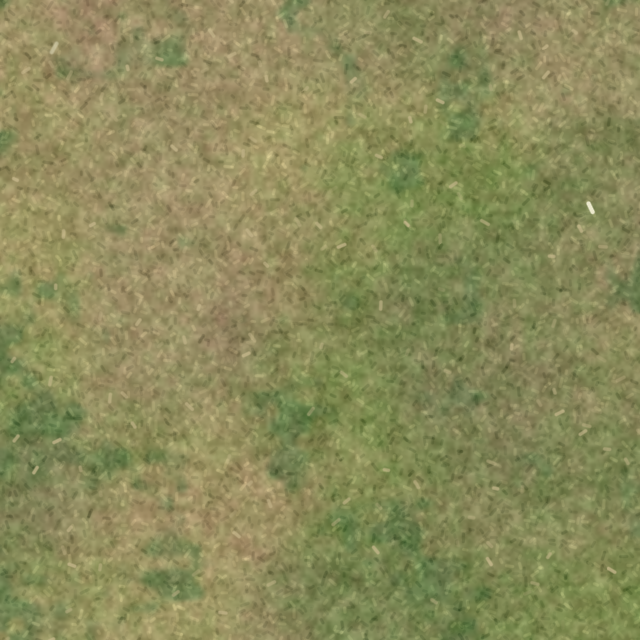
Write a Shadertoy shader that draws this texture.

```glsl
// Worn summer lawn from above: dry and green patches, fine blades and pale flecks.

float hash(vec2 p) {
    vec3 q = fract(vec3(p.xyx) * 0.1031);
    q += dot(q, q.yzx + 33.33);
    return fract((q.x + q.y) * q.z);
}

float noise(vec2 p) {
    vec2 i = floor(p), f = fract(p);
    f = f * f * (3.0 - 2.0 * f);
    return mix(mix(hash(i), hash(i + vec2(1, 0)), f.x),
               mix(hash(i + vec2(0, 1)), hash(i + vec2(1, 1)), f.x), f.y);
}

float fbm(vec2 p) {
    float sum = 0.0, amp = 0.5;
    for (int i = 0; i < 5; i++) {
        sum += amp * noise(p);
        p = mat2(1.6, 1.2, -1.2, 1.6) * p + 7.3;
        amp *= 0.5;
    }
    return sum / 0.97;
}

// Soft short strokes, one per cell; the sign of the result is light or dark.
float strokes(vec2 p, float cells, float density, float halfLength, float width, float seed) {
    p *= cells;
    vec2 base = floor(p);
    float shade = 0.0;
    for (int y = -1; y <= 1; y++) {
        for (int x = -1; x <= 1; x++) {
            vec2 id = base + vec2(x, y);
            vec2 key = id + seed;
            if (hash(key + 71.0) > density) continue;
            vec2 d = p - id - vec2(hash(key + 13.0), hash(key + 29.0));
            float angle = 1.75 + 2.8 * (hash(key + 43.0) - 0.5);
            vec2 dir = vec2(cos(angle), sin(angle));
            float reach = halfLength * (0.4 + 0.6 * hash(key + 57.0));
            d -= dir * clamp(dot(d, dir), -reach, reach);
            float mask = 1.0 - smoothstep(width * 0.25, width, length(d));
            shade += mask * (2.0 * hash(key + 97.0) - 1.0);
        }
    }
    return shade;
}

void mainImage(out vec4 fragColor, in vec2 fragCoord) {
    vec2 uv = fragCoord / iResolution.xy;
    vec2 p = fragCoord / iResolution.y;

    // Broad patches, greener towards the lower right
    float slope = 0.16 * (uv.y - uv.x);
    float dryness = smoothstep(0.25, 0.75, fbm(p * 3.2 + 4.0) + slope);
    vec3 green = vec3(0.470, 0.510, 0.315);
    vec3 straw = vec3(0.615, 0.565, 0.405);
    vec3 color = mix(green, straw, dryness);

    // Yellow-olive tint on the left, brownish bare areas elsewhere
    float olive = smoothstep(0.4, 0.75, noise(p * 4.0 + 31.0) + 0.3 * (0.5 - uv.x));
    color += olive * vec3(0.005, 0.026, -0.014);
    float bare = smoothstep(0.48, 0.72, fbm(p * 5.0 + 57.0));
    color += bare * vec3(0.014, -0.018, 0.012);

    // Scattered deep green clumps with ragged edges
    float clump = smoothstep(0.67, 0.9, 0.75 * noise(p * 11.0 + 83.0) + 0.35 * noise(p * 42.0));
    color = mix(color, vec3(0.35, 0.455, 0.275), 0.65 * clump);

    // Fine mottling in brightness and hue
    float mottle = 0.05 * (noise(p * 34.0) - 0.5)
                 + 0.10 * (noise(p * 78.0 + 19.0) - 0.5)
                 + 0.09 * (noise(p * 150.0 + 37.0) - 0.5);
    color += mottle * vec3(1.0, 0.97, 0.9);
    color += (noise(p * 52.0 + 5.0) - 0.5) * vec3(0.045, -0.012, 0.022);

    // Blades and the small shadows between them
    float blades = strokes(p, 62.0, 0.8, 0.38, 0.24, 11.0)
                 + 0.8 * strokes(p, 95.0, 0.85, 0.4, 0.34, 203.0);
    color += blades * vec3(0.088, 0.08, 0.066);

    // Dry stems, then rare white flecks
    float stems = max(strokes(p, 40.0, 0.22, 0.25, 0.17, 307.0), 0.0);
    color = mix(color, vec3(0.79, 0.73, 0.56), min(0.75 * stems, 1.0));
    float flecks = max(strokes(p, 9.0, 0.12, 0.07, 0.045, 409.0), 0.0);
    color = mix(color, vec3(0.92, 0.91, 0.80), min(1.6 * flecks, 1.0));

    fragColor = vec4(clamp(color, 0.0, 1.0), 1.0);
}
```
